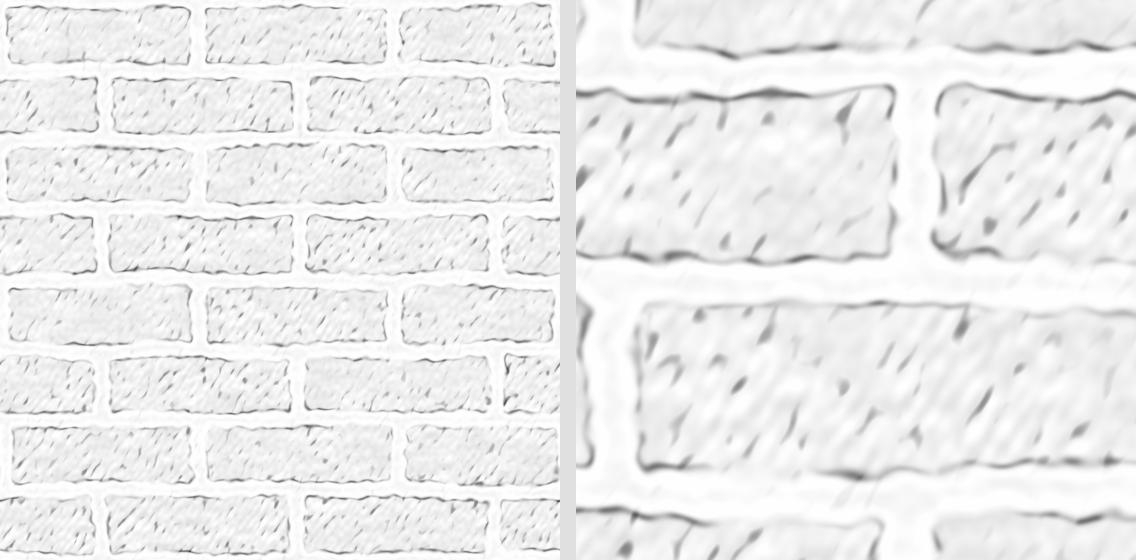
Left, the full canvas; right, a detail of the centre.
Give the GLSL for this texture map, as a three.js fragment shader.

```glsl
// White painted brick wall: eight staggered courses with broken dark edges and slanted pits.
varying vec2 vUv;

float hash(vec2 p) {
  return fract(sin(dot(p, vec2(127.1, 311.7))) * 43758.5);
}

vec2 gradientAt(vec2 cell, vec2 period) {
  float angle = 6.2832 * hash(mod(cell, period));
  return vec2(cos(angle), sin(angle));
}

// Gradient noise that tiles after the given number of cells
float noise(vec2 p, vec2 period) {
  vec2 i = floor(p), f = fract(p);
  vec2 u = f * f * f * (f * (f * 6.0 - 15.0) + 10.0);
  vec2 e = vec2(1.0, 0.0);
  float a = dot(gradientAt(i, period), f);
  float b = dot(gradientAt(i + e.xy, period), f - e.xy);
  float c = dot(gradientAt(i + e.yx, period), f - e.yx);
  float d = dot(gradientAt(i + e.xx, period), f - e.xx);
  return mix(mix(a, b, u.x), mix(c, d, u.x), u.y);
}

float wallNoise(vec2 uv, vec2 cells, float shift) {
  return noise(uv * cells + shift, cells);
}

float roundedBox(vec2 p, vec2 halfSize, float radius) {
  vec2 q = abs(p) - halfSize + radius;
  return length(max(q, 0.0)) + min(max(q.x, q.y), 0.0) - radius;
}

void main() {
  // Uneven hand-laid outlines
  vec2 uv = vUv;
  uv.x += 0.010 * wallNoise(vUv, vec2(10.0), 3.4) + 0.008 * wallNoise(vUv, vec2(48.0), 7.3);
  uv.y += 0.011 * wallNoise(vUv, vec2(7.0, 8.0), 1.6) + 0.007 * wallNoise(vUv, vec2(44.0), 5.7);

  // Two long bricks and a shorter one per course, staggered
  float row = mod(floor(uv.y * 8.0), 8.0);
  float stagger = mix(0.185, 0.005, mod(row, 2.0)) + 0.012 * (hash(vec2(row, 9.0)) - 0.5);
  float x = fract(uv.x - stagger);
  float column = min(floor(x / 0.352), 2.0);
  float left = column * 0.352;
  float right = column > 1.5 ? 1.0 : left + 0.352;
  vec2 local = vec2(x - 0.5 * (left + right), fract(uv.y * 8.0) / 8.0 - 0.0625);
  vec2 halfSize = vec2(0.5 * (right - left) - 0.013, 0.0500);
  float edge = roundedBox(local, halfSize, 0.010);
  float face = smoothstep(0.002, -0.005, edge);
  float roughness = hash(vec2(column, row) + 2.0);

  // Mortar and face tones
  float grain = wallNoise(vUv, vec2(90.0), 0.3);
  float streak = wallNoise(vUv, vec2(18.0, 56.0), 2.2);
  float patches = wallNoise(vUv, vec2(13.0), 6.1);
  float mortar = 0.972 + 0.03 * grain + 0.03 * streak;
  float brick = 0.942 + 0.05 * grain + 0.045 * streak + 0.025 * patches;
  float tone = mix(mortar, brick, face);

  // Slanted pits, each with a pale rim
  vec2 slant = vec2(70.0 * vUv.x, 70.0 * (vUv.y - vUv.x));
  float relief = noise(slant, vec2(70.0));
  float rim = noise(slant + vec2(0.0, 0.6), vec2(70.0));
  float wear = clamp(0.45 + 0.5 * roughness + 1.1 * patches, 0.15, 1.0);
  float pit = smoothstep(0.22, 0.62, relief + 0.25 * grain);
  tone -= pit * wear * mix(0.07, 0.40, face);
  tone += 0.07 * wear * face * (rim - relief);

  // Dark creases: long along the beds, beaded along the upright joints
  float bed = smoothstep(-0.012, -0.002, abs(local.y) - halfSize.y);
  float run = smoothstep(-0.30, 0.16, wallNoise(vUv, vec2(11.0, 24.0), 4.6));
  float bead = smoothstep(-0.25, 0.30, wallNoise(vUv, vec2(62.0), 8.5));
  float strength = mix(0.36 * bead * (0.4 + 0.6 * run), 0.50 * run * (0.35 + 0.65 * bead), bed);
  float crease = exp(-pow((edge + 0.002) / 0.0025, 2.0));
  float lip = exp(-pow((edge - 0.005) / 0.004, 2.0));
  tone += 0.035 * lip - strength * crease;

  gl_FragColor = vec4(vec3(clamp(tone, 0.25, 0.995)), 1.0);
}
```
